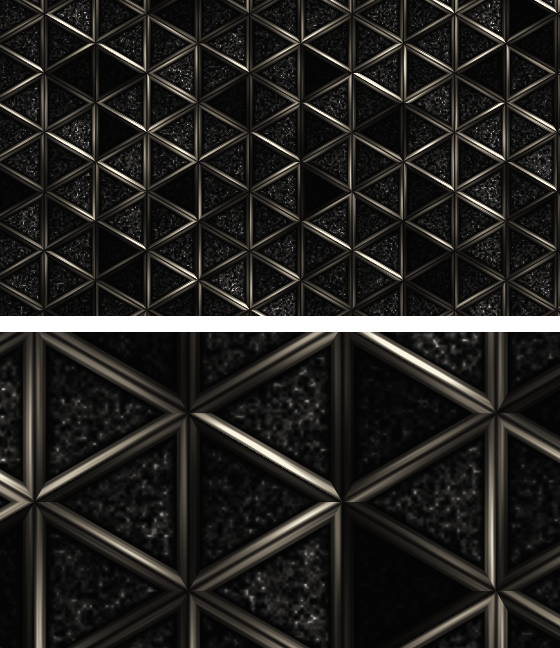
Top, the full canvas; bottom, a detail of the centre.
Reproduce this pattern procedurally as a WebGL 2 fragment shader.

```glsl
#version 300 es
precision highp float;
// Black leather-grained triangles framed by bevelled, worn pale metal bars.
// Three line families give the lattice; every triangle lights its own three
// bevels and its face with hashed tilt, streaks and shade.

uniform vec2 u_resolution;
out vec4 fragColor;

float hash(vec2 p) {
    vec3 a = fract(p.xyx * vec3(0.1031, 0.1030, 0.0973));
    a += dot(a, a.yzx + 33.33);
    return fract((a.x + a.y) * a.z);
}

float noise(vec2 p) {
    vec2 i = floor(p), f = fract(p);
    f = f * f * (3.0 - 2.0 * f);
    return mix(mix(hash(i), hash(i + vec2(1, 0)), f.x),
               mix(hash(i + vec2(0, 1)), hash(i + vec2(1, 1)), f.x), f.y);
}

// Warm metal ramp, whitening in the highlights
vec3 metal(float v) {
    vec3 warm = vec3(1.0, 0.93, 0.82) * v;
    return min(mix(warm, vec3(0.97, 0.95, 0.88) * v, smoothstep(0.5, 1.0, v)),
               vec3(0.98, 0.96, 0.89));
}

void main() {
    vec2 p = gl_FragCoord.xy / u_resolution.y;
    float side = 0.1875;
    vec2 q = (p - vec2(0.7894, 0.581)) / side;
    float px = 1.0 / (u_resolution.y * side * 0.866);

    // Lattice coordinates: verticals, falling and rising diagonals
    float column = q.x / 0.866;
    vec3 c = vec3(column, q.y + 0.5 * column, q.y - 0.5 * column);
    vec3 f = fract(c);
    bool pointsRight = f.x + f.z < 1.0;
    vec3 edge = pointsRight ? vec3(f.x, 1.0 - f.y, f.z)
                            : vec3(1.0 - f.x, f.y, 1.0 - f.z);
    vec2 id = floor(c.xz) * 2.0 + (pointsRight ? 0.0 : 1.0) + 70.0;
    float nearest = min(edge.x, min(edge.y, edge.z));

    // Per-triangle tilt and slow drift of the light over the surface
    float lit = mix(0.12, 1.0, smoothstep(0.08, 0.3, hash(id + 5.3)));
    float drift = 0.65 + 0.7 * noise(p * 2.6 + 8.0);

    // Grained face, lighter toward its lower right
    float grain = noise(p * 175.0) * 0.65 + noise(p * 310.0 + 40.0) * 0.35;
    float slope = smoothstep(0.05, 0.9, 0.45 * f.x + 0.55 * (1.0 - f.y));
    float shade = (0.35 + 0.85 * slope) * mix(0.6, 1.2, hash(id + 17.0)) * lit;
    float recess = smoothstep(0.075, 0.15, nearest);
    float faceValue = 0.015 + 0.45 * pow(grain, 2.2) * shade * recess;
    faceValue += 0.35 * smoothstep(0.74, 0.95, grain) * shade * recess;
    vec3 color = vec3(1.0, 0.97, 0.94) * faceValue;

    // Bevels: vertical, falling, rising
    vec3 facing = pointsRight ? vec3(0.55, 0.5, 0.72) : vec3(0.45, 1.25, 0.4);
    float rim = 0.0;
    for (int i = 0; i < 3; i++) {
        float d = edge[i];
        float other = min(edge[(i + 1) % 3], edge[(i + 2) % 3]);
        float mitre = smoothstep(-px, px, other - d);
        float along = i == 0 ? f.y : f.x;
        vec2 seed = id + float(i) * 31.7;

        // Glint slides to a different place on each bar
        float center = i == 1 ? mix(0.4, 1.0, hash(seed)) : hash(seed);
        float glint = 0.35 + 0.85 * exp(-7.0 * (along - center) * (along - center));
        float tilt = mix(0.2, 1.35, hash(seed + 9.1));
        float streak = 0.6 + 0.6 * noise(vec2(along * 3.0, d * 75.0) + seed * 7.0);

        // Dark seam, polished crest, thin outer lip
        float seam = mix(0.2, 1.0, smoothstep(0.002, 0.024, d));
        float crest = 1.0 - smoothstep(0.038, 0.07, d);
        float lip = 0.3 * (1.0 - smoothstep(0.0, 0.012 + 0.3 * px, abs(d - 0.068)));
        rim += mitre * facing[i] * tilt * glint * streak * (seam * crest + lip);
    }
    float bar = 1.0 - smoothstep(0.078 - 0.5 * px, 0.078 + 0.5 * px, nearest);
    float rimValue = 0.02 + rim * drift * mix(0.3, 1.0, lit);
    color = mix(color, metal(rimValue), bar);

    fragColor = vec4(color, 1.0);
}
```
